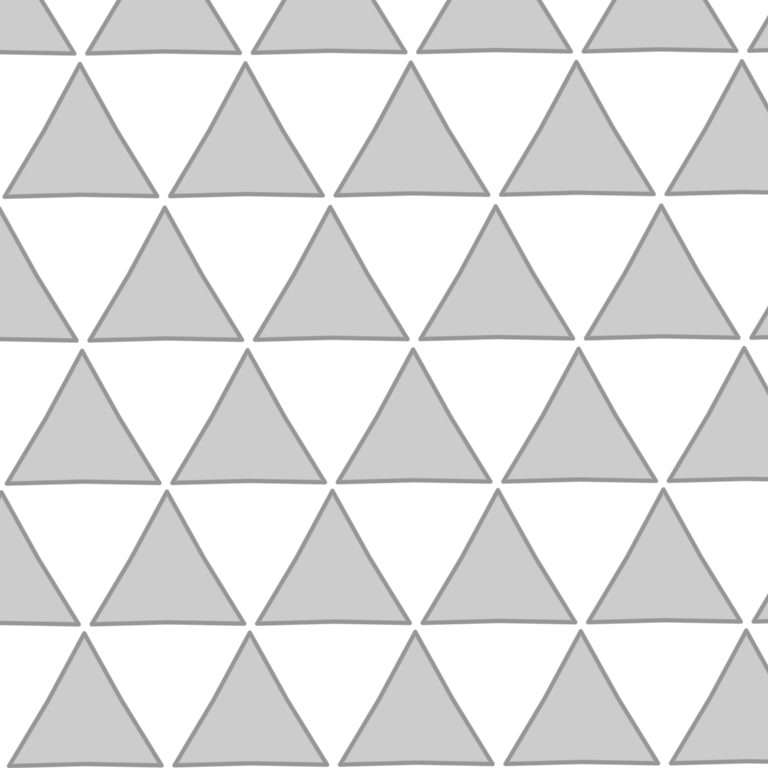
This pattern is drawn by a WebGL 1 fragment shader. Its source:

```glsl
precision highp float;
// Staggered rows of grey, outlined triangles on white, with sides bent slightly inward.
// A sheared brick grid gives each pixel its cell; three folded edge distances
// then give the fill and the round-capped outline.

uniform vec2 u_resolution;

// Distance from p to the segment a-b.
float segmentDistance(vec2 p, vec2 a, vec2 b) {
  vec2 ab = b - a;
  return length(p - a - ab * clamp(dot(p - a, ab) / dot(ab, ab), 0.0, 1.0));
}

// Edge a-b, counter-clockwise: x = signed depth inside, y = distance to the stroke axis.
vec2 bentEdge(vec2 p, vec2 a, vec2 b) {
  vec2 along = normalize(b - a);
  vec2 inward = vec2(-along.y, along.x);
  vec2 q = p - 0.5 * (a + b);
  // Fold at the midpoint, where the side bends inward.
  q = vec2(abs(dot(q, along)), dot(q, inward));
  vec2 bend = vec2(0.0, 0.0022);
  vec2 corner = vec2(0.5 * length(b - a), 0.0);
  vec2 slope = normalize(corner - bend);
  float depth = dot(q - bend, vec2(-slope.y, slope.x));
  return vec2(depth, segmentDistance(q, bend, corner));
}

void main() {
  vec2 uv = gl_FragCoord.xy / u_resolution;
  float pixel = 1.0 / min(u_resolution.x, u_resolution.y);
  float down = 1.0 - uv.y;

  // Slightly tilted grid; rows are counted from the top.
  vec2 grid = vec2(uv.x - 0.0077 * down, down + 0.0042 * uv.x);
  vec2 pitch = vec2(0.2155, 0.1855);
  float row = floor((grid.y - 0.171) / pitch.y + 0.5);

  // Odd rows shift by half a repeat; row spacing wavers a little.
  float stagger = 0.506 * mod(row, 2.0);
  float waver = 0.0017 * sin(1.3 * row - 0.6);
  float column = fract((grid.x - 0.1034) / pitch.x - stagger + 0.5) - 0.5;
  vec2 p = vec2(column * pitch.x, 0.171 + row * pitch.y + waver - grid.y);

  // Triangle corners
  vec2 left = vec2(-0.0993, -0.0862);
  vec2 right = vec2(0.0993, -0.0862);
  vec2 apex = vec2(0.0, 0.0862);
  vec2 base = bentEdge(p, left, right);
  vec2 rightSide = bentEdge(p, right, apex);
  vec2 leftSide = bentEdge(p, apex, left);
  vec2 nearest = min(base, min(rightSide, leftSide));

  // Fill, then outline
  float fill = smoothstep(-pixel, pixel, nearest.x);
  float stroke = 1.0 - smoothstep(-pixel, pixel, nearest.y - 0.0028);
  vec3 color = mix(vec3(1.0), vec3(0.8), fill);
  color = mix(color, vec3(0.59), stroke);
  gl_FragColor = vec4(color, 1.0);
}
```
